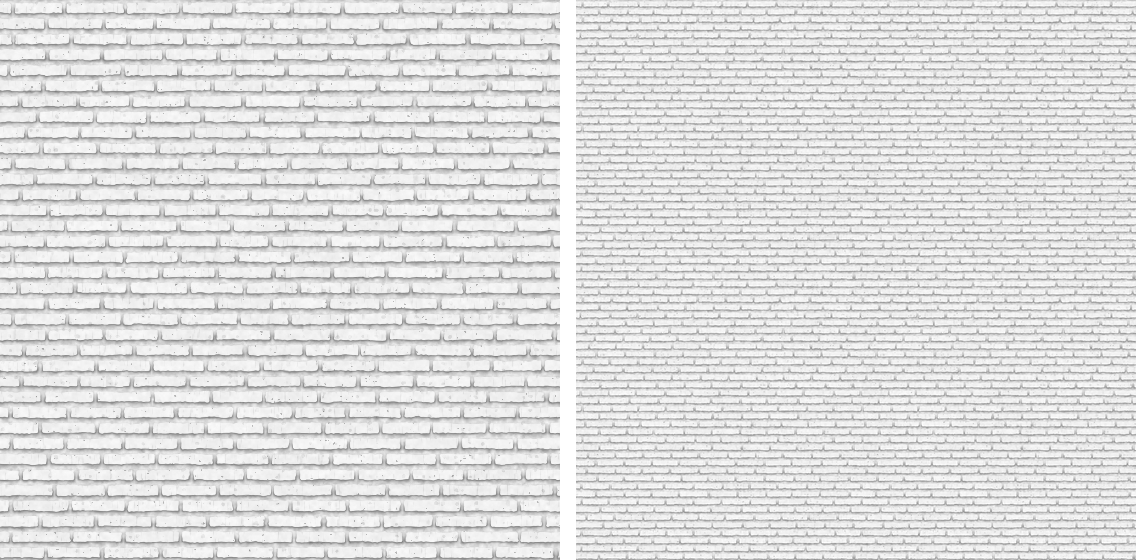
Left, the tile; right, the same tile 2 across and 2 down.
A WebGL 2 fragment shader for this texture:

```glsl
#version 300 es
precision highp float;
// White painted brick wall: 36 running-bond courses of 10 long, thin bricks.
// Each brick is a rounded box with a worn outline; its distance field also
// shades the recessed mortar below. All noise wraps, so the wall tiles.

uniform vec2 u_resolution;
out vec4 fragColor;

// Layout, in canvas units unless noted
const vec2 COUNT = vec2(10.0, 36.0);           // bricks across, courses up
const vec2 BRICK_HALF = vec2(0.0468, 0.0093);
const float BRICK_LIFT = 0.12;                 // rise inside the cell, in cells
const float COURSE_PHASE = 0.135;              // in cells
const float CORNER = 0.0028;
const float ROW_SHIFT = 0.28;                  // random slide per course, in cells
const float JOINT_DRIFT = 0.14;                // uneven brick lengths, in cells
const float TILT = 0.022;
const float WEAR = 0.0024;                     // outline wobble
const float CHIPS = 0.0016;                    // finer outline wobble

// Tones
const float FACE = 0.98;
const float MORTAR = 0.91;
const float SHADOW = 0.43;
const float SHADOW_REACH = 0.0033;
const float TOP_SHADE = 0.14;                  // shade left on lit edges
const float FACE_GRAIN = 0.065;
const float MORTAR_GRAIN = 0.20;
const float STAIN = 0.08;
const float PIT = 0.24;
const float SCRATCH = 0.09;

float hash(vec2 p) {
    vec3 q = fract(p.xyx * 0.1031);
    q += dot(q, q.yzx + 33.33);
    return fract((q.x + q.y) * q.z);
}

// Value noise that wraps after a whole number of cells
float noise(vec2 uv, vec2 cells) {
    vec2 p = uv * cells;
    vec2 i = floor(p);
    vec2 f = p - i;
    f = f * f * (3.0 - 2.0 * f);
    vec2 a = mod(i, cells);
    vec2 b = mod(i + 1.0, cells);
    return mix(mix(hash(a), hash(vec2(b.x, a.y)), f.x),
               mix(hash(vec2(a.x, b.y)), hash(b), f.x), f.y);
}

float fbm(vec2 uv, float cells) {
    float sum = 0.0;
    float weight = 0.5;
    for (int i = 0; i < 3; i++) {
        sum += weight * noise(uv, vec2(cells));
        cells *= 2.0;
        weight *= 0.5;
    }
    return sum / 0.875;
}

// Soft round marks, present in a random share of the cells
float spots(vec2 uv, float cells, float share) {
    vec2 p = uv * cells;
    vec2 id = mod(floor(p), cells);
    vec2 center = 0.4 + 0.2 * vec2(hash(id + 17.0), hash(id + 41.0));
    float radius = mix(0.15, 0.38, hash(id + 73.0));
    float d = length(fract(p) - center);
    return step(hash(id + 5.0), share) * (1.0 - smoothstep(radius - 0.12, radius, d));
}

float roundedBox(vec2 p, vec2 halfSize, float radius) {
    vec2 q = abs(p) - halfSize + radius;
    return length(max(q, 0.0)) + min(max(q.x, q.y), 0.0) - radius;
}

void main() {
    vec2 uv = gl_FragCoord.xy / u_resolution;
    float pixel = 1.0 / min(u_resolution.x, u_resolution.y);

    // Brick cell: half-brick bond with uneven slides and lengths
    vec2 grid = uv * COUNT + vec2(0.0, COURSE_PHASE);
    float row = mod(floor(grid.y), COUNT.y);
    grid.x += 0.5 * mod(row, 2.0) + ROW_SHIFT * hash(vec2(row, 91.0));
    grid.x += JOINT_DRIFT * noise(vec2(uv.x, row / COUNT.y), COUNT);
    vec2 id = vec2(mod(floor(grid.x), COUNT.x), row);
    vec2 local = (fract(grid) - 0.5 - vec2(0.0, BRICK_LIFT)) / COUNT;

    // Worn outline
    local.y += local.x * TILT * (hash(id + 3.0) - 0.5);
    vec2 halfSize = BRICK_HALF * mix(vec2(0.975, 0.92), vec2(1.005, 1.03),
                                     vec2(hash(id + 11.0), hash(id + 29.0)));
    float d = roundedBox(local, halfSize, CORNER);
    d += WEAR * (noise(uv, vec2(70.0, 90.0)) - 0.5);
    d += CHIPS * (noise(uv, vec2(230.0)) - 0.5);

    // Brick face: grain, stains, hairline scratches and pits
    float fine = fbm(uv, 128.0);
    vec2 ragged = uv + 0.004 * (vec2(noise(uv, vec2(160.0)), fine) - 0.5);
    float stains = spots(ragged, 84.0, 0.22);
    float pits = spots(ragged, 190.0, 0.04);
    float scratches = smoothstep(0.76, 0.95, noise(uv, vec2(320.0, 60.0)));
    float face = FACE - FACE_GRAIN * fine + 0.02 * (hash(id + 53.0) - 0.5);
    face -= STAIN * stains * fine * 1.6 + SCRATCH * scratches * fine + PIT * pits;

    // Mortar: rough, darkest under each brick and fading downward
    float rough = fbm(uv, 150.0) - 0.5;
    float underside = smoothstep(halfSize.y, -halfSize.y, local.y);
    float reach = SHADOW_REACH * (1.0 + 0.9 * (noise(uv, vec2(110.0, 140.0)) - 0.5));
    float shade = exp(-max(d, 0.0) / reach) * mix(TOP_SHADE, 1.0, underside);
    float mortar = mix(MORTAR + MORTAR_GRAIN * rough, SHADOW, shade);
    mortar -= 0.5 * STAIN * stains;

    float tone = mix(face, mortar, smoothstep(-0.7 * pixel, 0.7 * pixel, d));
    fragColor = vec4(vec3(clamp(tone, 0.0, 1.0)), 1.0);
}
```
